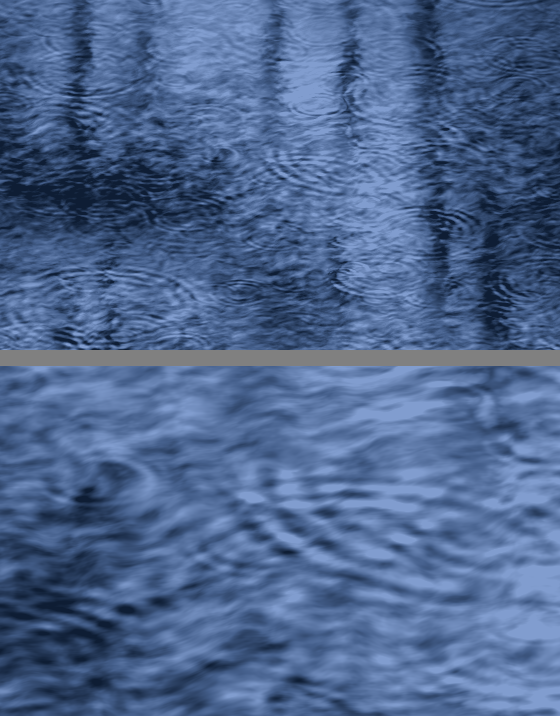
Top, the full canvas; bottom, a detail of the centre.
This texture is drawn by a Shadertoy shader. Its source:

```glsl
const float TAU = 6.2832;
const float FORESHORTEN = 0.42;   // height over width of a ring seen at a low angle

float hash(vec2 p) {
    vec3 h = fract(vec3(p.xyx) * 0.1031);
    h += dot(h, h.yzx + 33.33);
    return fract((h.x + h.y) * h.z);
}

float noise(vec2 p) {
    vec2 cell = floor(p), f = fract(p);
    f = f * f * (3.0 - 2.0 * f);
    float low = mix(hash(cell), hash(cell + vec2(1, 0)), f.x);
    float high = mix(hash(cell + vec2(0, 1)), hash(cell + vec2(1, 1)), f.x);
    return mix(low, high, f.y);
}

// Layered noise centred on zero
float fbm(vec2 p) {
    float sum = 0.0, gain = 0.5;
    for (int i = 0; i < 4; i++) {
        sum += gain * (noise(p) - 0.5);
        p = mat2(0.96, 0.28, -0.28, 0.96) * p * 2.03 + 17.3;
        gain *= 0.55;
    }
    return sum;
}

float blob(vec2 p, vec2 center, vec2 size) {
    vec2 d = (p - center) / size;
    return exp(-dot(d, d));
}

// Brightness of the sky and trees mirrored in the water
float reflectedScene(vec2 p) {
    float tone = 0.53 + 0.42 * fbm(p * vec2(5.0, 2.5) + 4.0);
    // Open sky
    tone += 0.30 * blob(p, vec2(0.55, 0.93), vec2(0.40, 0.22));
    tone += 0.38 * blob(p, vec2(1.09, 0.42), vec2(0.16, 0.32));
    tone += 0.20 * blob(p, vec2(0.87, 0.72), vec2(0.10, 0.22));
    tone += 0.20 * blob(p, vec2(0.42, 0.12), vec2(0.28, 0.13));
    // Foliage
    tone -= 0.40 * blob(p, vec2(0.28, 0.43), vec2(0.38, 0.13));
    tone -= 0.34 * blob(p, vec2(0.80, 0.13), vec2(0.15, 0.17));
    tone -= 0.26 * blob(p, vec2(1.65, 0.65), vec2(0.28, 0.70));
    tone -= 0.22 * blob(p, vec2(-0.02, 0.75), vec2(0.13, 0.35));
    // Trunks, bent by slow swell
    vec2 t = p + vec2(0.06 * fbm(p * vec2(4.0, 11.0)), 0.0);
    tone -= 0.52 * blob(t, vec2(0.22, 0.88), vec2(0.034, 0.38));
    tone -= 0.28 * blob(t, vec2(0.41, 0.85), vec2(0.035, 0.25));
    tone -= 0.48 * blob(t, vec2(0.79, 0.87), vec2(0.030, 0.24));
    tone -= 0.52 * blob(t, vec2(1.00, 0.77), vec2(0.026, 0.22));
    tone -= 0.44 * blob(t, vec2(1.22, 0.86), vec2(0.045, 0.34));
    tone -= 0.46 * blob(t, vec2(1.26, 0.32), vec2(0.032, 0.26));
    tone -= 0.36 * blob(t, vec2(1.41, 0.16), vec2(0.045, 0.26));
    tone -= 0.38 * blob(t, vec2(0.31, 0.12), vec2(0.025, 0.17));
    tone -= 0.36 * blob(t, vec2(0.18, 0.06), vec2(0.045, 0.15));
    tone -= 0.32 * blob(t, vec2(0.97, 0.25), vec2(0.020, 0.14));
    return tone;
}

// Slope of a train of circular waves spreading from one drop
vec2 ringSlope(vec2 d, float radius, float wavelength) {
    float r = length(d) + 1e-4;
    float outer = 1.0 - smoothstep(0.80 * radius, radius, r);
    float inner = mix(0.3, 1.0, smoothstep(0.3 * radius, 0.75 * radius, r));
    return d / r * cos(TAU * r / wavelength) * outer * inner;
}

// Drops scattered one per grid cell, some cells left empty
vec2 rainSlope(vec2 q, float size, float density, float wavelength, float seed) {
    vec2 slope = vec2(0);
    vec2 home = floor(q / size);
    for (int j = -1; j <= 1; j++)
    for (int i = -1; i <= 1; i++) {
        vec2 cell = home + vec2(i, j);
        vec2 key = cell + seed;
        if (hash(key + 7.7) > density) continue;
        vec2 center = (cell + vec2(hash(key), hash(key + 31.4))) * size;
        float vary = hash(key + 53.1);
        float radius = size * mix(0.4, 0.95, vary);
        slope += ringSlope(q - center, radius, wavelength * mix(0.8, 1.3, vary))
               * mix(0.5, 1.0, hash(key + 71.9));
    }
    return slope;
}

// Fine wind ripples, stretched sideways
vec2 windSlope(vec2 p) {
    vec2 q = p + 0.05 * vec2(fbm(p * 6.0), fbm(p * 6.0 + 40.0));
    q.y -= 0.12 * q.x;
    vec2 broad = vec2(fbm(q * vec2(26.0, 55.0) + 9.0), fbm(q * vec2(22.0, 75.0) + 63.0));
    vec2 fine = vec2(noise(q * vec2(60.0, 120.0)), noise(q * vec2(50.0, 150.0) + 5.0)) - 0.5;
    return broad + 0.45 * fine;
}

vec3 waterColor(float tone) {
    const vec3 deep = vec3(0.055, 0.115, 0.205);
    const vec3 slate = vec3(0.27, 0.375, 0.55);
    const vec3 sky = vec3(0.505, 0.615, 0.81);
    return tone < 0.5 ? mix(deep, slate, tone * 2.0) : mix(slate, sky, tone * 2.0 - 1.0);
}

void mainImage(out vec4 fragColor, in vec2 fragCoord) {
    vec2 p = fragCoord / iResolution.y;
    vec2 q = vec2(p.x, p.y / FORESHORTEN);
    q += 0.014 * vec2(fbm(p * 9.0), fbm(p * 9.0 + 25.0));

    // Rings of three sizes, broken up where the water is rough
    vec2 rings = rainSlope(q, 0.40, 0.50, 0.034, 11.0)
               + 0.9 * rainSlope(q, 0.22, 0.45, 0.027, 47.0)
               + 0.7 * rainSlope(q, 0.11, 0.25, 0.023, 83.0);
    rings *= clamp(0.65 + 1.8 * fbm(p * vec2(7.0, 13.0) + 12.0), 0.15, 1.2);

    // Distant water at the top is calmer and softer
    float nearness = mix(1.0, 0.55, smoothstep(0.55, 0.95, p.y));
    vec2 slope = nearness * (0.95 * rings + 2.5 * windSlope(p));

    float tone = reflectedScene(p + slope * vec2(0.028, 0.04));
    tone += dot(slope, vec2(0.13, 0.29));
    tone = clamp(0.5 + 1.06 * (tone - 0.50), 0.0, 1.0);
    fragColor = vec4(waterColor(tone), 1.0);
}
```
